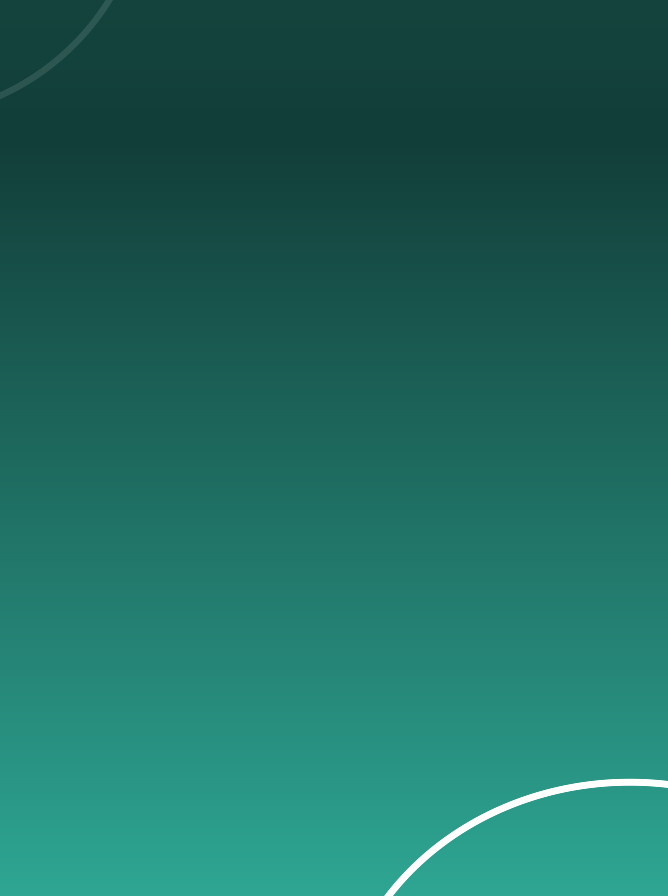
This background is drawn by a WebGL 2 fragment shader. Its source:

```glsl
#version 300 es
precision highp float;
// A calm teal backdrop: a vertical gradient from deep green to bright teal,
// crossed by a faint ring in the upper left corner and a white arc at the
// lower right. Both outlines come from one ellipse distance function.
uniform vec2 u_resolution;
out vec4 fragColor;

// Approximate signed distance to an ellipse outline
float ellipseDistance(vec2 p, vec2 radii) {
    float k = length(p / radii);
    return k * (k - 1.0) / max(length(p / (radii * radii)), 1e-4);
}

// Antialiased coverage of a stroke around a distance of zero
float stroke(float d, float width) {
    float pixel = 1.0 / u_resolution.y;
    return 1.0 - smoothstep(-0.5 * pixel, 0.5 * pixel, abs(d) - 0.5 * width);
}

void main() {
    // Canvas height is one unit
    vec2 p = gl_FragCoord.xy / u_resolution.y;
    float depth = 1.0 - p.y;

    // Gradient: slightly lifted top edge, darkest band, then a steady rise
    vec3 topGreen = vec3(0.077, 0.263, 0.238);
    vec3 deepGreen = vec3(0.070, 0.242, 0.222);
    vec3 brightTeal = vec3(0.180, 0.650, 0.575);
    vec3 color = mix(topGreen, deepGreen, smoothstep(0.0, 0.16, depth));
    color = mix(color, brightTeal, clamp((depth - 0.16) / 0.84, 0.0, 1.0));

    // Faint ring in the upper left corner
    float ring = ellipseDistance(p - vec2(-0.1146, 1.1471), vec2(0.2786));
    color = mix(color, vec3(1.0), 0.11 * stroke(ring, 0.0072));

    // White arc at the lower right
    float arc = ellipseDistance(p - vec2(0.703, -0.1686), vec2(0.328, 0.2956));
    color = mix(color, vec3(1.0), stroke(arc, 0.0078));

    fragColor = vec4(color, 1.0);
}
```
